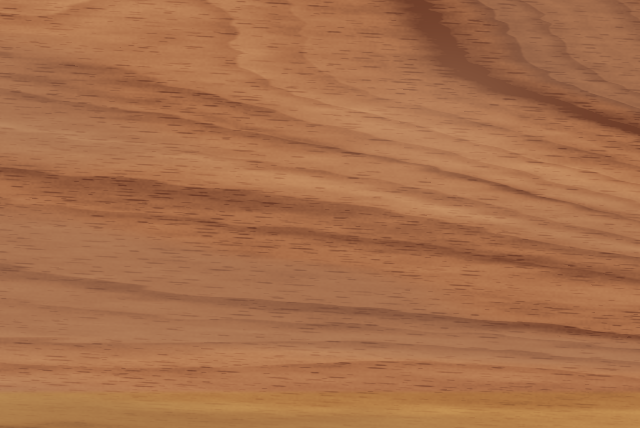
Give the GLSL for this texture, as a WebGL 2 fragment shader.

```glsl
#version 300 es
precision highp float;
// Polished walnut board: growth rings fan out and sink to the right over a
// warm brown base, with feathered edges, fine fibres and short dark pores.
// Rings follow a bent height coordinate; grain is stretched value noise.

uniform vec2 u_resolution;
out vec4 fragColor;

const vec3 DARK_WOOD  = vec3(0.43, 0.235, 0.155);
const vec3 MID_WOOD   = vec3(0.67, 0.432, 0.283);
const vec3 LIGHT_WOOD = vec3(0.79, 0.58, 0.40);
const vec3 DULL_WOOD  = vec3(0.62, 0.445, 0.335);
const vec3 GLOSS      = vec3(0.77, 0.59, 0.45);
const vec3 EDGE_TINT  = vec3(1.0, 1.03, 0.87);

const float BASE_TONE    = 0.60;
const float FAN          = 0.27;   // how strongly the rings sink to the right
const float RING_COUNT   = 13.0;   // rings per canvas height
const float RING_DEPTH   = 0.30;
const float FIBRE_DEPTH  = 0.30;
const float PORE_DEPTH   = 0.32;
const float SPECK_DEPTH  = 0.07;
const float EDGE_HEIGHT  = 0.085;  // top of the straight strip at the bottom

// Broad bands: ring height, half width, tone change
const int BAND_COUNT = 7;
const vec3 BANDS[BAND_COUNT] = vec3[](
  vec3(0.350, 0.020, -0.18), vec3(0.600, 0.032, -0.24),
  vec3(0.705, 0.016,  0.20), vec3(0.825, 0.011, -0.20),
  vec3(0.930, 0.050,  0.15), vec3(1.165, 0.036, -0.30),
  vec3(0.060, 0.030,  0.12));

float hash(vec2 c) {
  vec3 q = fract(c.xyx * 0.1031);
  q += dot(q, q.yzx + 33.33);
  return fract((q.x + q.y) * q.z);
}

float noise(vec2 p) {
  vec2 c = floor(p), f = fract(p);
  f = f * f * (3.0 - 2.0 * f);
  return mix(mix(hash(c), hash(c + vec2(1, 0)), f.x),
             mix(hash(c + vec2(0, 1)), hash(c + vec2(1, 1)), f.x), f.y);
}

// Height that stays constant along a growth line
float ringHeight(vec2 p) {
  float v = p.y / (1.0 - FAN * p.x);
  v -= 0.19 * smoothstep(0.78, 1.04, p.y) * smoothstep(0.0, 0.45, p.x);
  v += 0.035 * (noise(p * vec2(2.2, 3.5) + 7.0) - 0.5) * smoothstep(0.0, 0.4, p.y);
  v += 0.014 * (noise(p * vec2(7.0, 90.0)) - 0.5);
  return v;
}

// Rings darken slowly upward and end in a crisp edge
float rings(float v, float x) {
  float r = v * RING_COUNT + 1.3 * noise(vec2(x * 0.9, v * 5.0));
  float f = fract(r);
  float strength = 0.15 + 0.85 * hash(vec2(floor(r), 4.0));
  return strength * smoothstep(0.35, 0.92, f) * (1.0 - smoothstep(0.92, 1.0, f));
}

float fibres(vec2 p) {
  float sum = 0.0, weight = 0.5;
  vec2 scale = vec2(5.0, 55.0);
  for (int i = 0; i < 3; i++) {
    sum += weight * (noise(p * scale + float(i) * 17.0) - 0.5);
    scale *= vec2(2.1, 2.0);
    weight *= 0.75;
  }
  return sum;
}

// One tapered dash per cell, kept within the cell
float pores(vec2 p, vec2 cell, float seed) {
  vec2 q = p / cell;
  float row = floor(q.y);
  q.x += hash(vec2(row, seed)) * 9.0;
  vec2 id = vec2(floor(q.x), row) + seed;
  vec2 f = fract(q) - 0.5;
  float halfLength = mix(0.15, 0.45, hash(id + 31.0));
  float along = 1.0 - smoothstep(halfLength * 0.4, halfLength, abs(f.x));
  float offset = (hash(id + 57.0) - 0.5) * 0.3;
  float across = 1.0 - smoothstep(0.05, 0.34, abs(f.y - offset));
  float density = 0.12 + 0.5 * noise(p * vec2(2.5, 8.0) + seed);
  return along * across * step(hash(id), density) * mix(0.35, 1.0, hash(id + 83.0));
}

void main() {
  vec2 p = gl_FragCoord.xy / u_resolution.y;
  vec2 grain = p + vec2(0.0, 0.05 * p.x);
  float v = ringHeight(p);
  float inStrip = 1.0 - smoothstep(EDGE_HEIGHT - 0.008, EDGE_HEIGHT + 0.006, p.y);

  // Growth tone
  float tone = BASE_TONE;
  tone += 0.24 * (noise(vec2(p.x * 0.8, v * 9.0)) - 0.5);
  tone += 0.18 * (noise(vec2(p.x * 1.5, v * 34.0)) - 0.5);
  tone -= RING_DEPTH * rings(v, p.x) * (1.0 - 0.6 * inStrip);
  for (int i = 0; i < BAND_COUNT; i++) {
    float d = (v - BANDS[i].x) / BANDS[i].y;
    tone += BANDS[i].z * exp(-d * d);
  }
  tone -= 0.17 * smoothstep(1.12, 1.19, v);

  // Fibres, pores and specks
  tone += FIBRE_DEPTH * fibres(grain);
  float pore = max(pores(grain, vec2(0.085, 0.0085), 3.0),
                   pores(grain, vec2(0.047, 0.0060), 11.0) * 0.7);
  tone -= PORE_DEPTH * pore * (1.0 - 0.5 * inStrip);
  tone += SPECK_DEPTH * (noise(p * vec2(170.0, 260.0)) - 0.5);

  // Colour, dull patches, soft gloss and bottom strip
  tone = clamp(tone, 0.0, 1.0);
  vec3 colour = mix(DARK_WOOD, MID_WOOD, min(tone * 2.0, 1.0));
  colour = mix(colour, LIGHT_WOOD, max(tone * 2.0 - 1.0, 0.0));
  float dull = smoothstep(0.5, 0.85, noise(vec2(p.x * 1.4, v * 7.0) + 40.0));
  colour = mix(colour, DULL_WOOD, 0.4 * dull);
  vec2 g = (p - vec2(1.02, 0.73)) / vec2(0.28, 0.19);
  colour = mix(colour, GLOSS, 0.33 * exp(-dot(g, g)));
  colour *= mix(vec3(1.0), EDGE_TINT, inStrip);
  fragColor = vec4(colour, 1.0);
}
```
